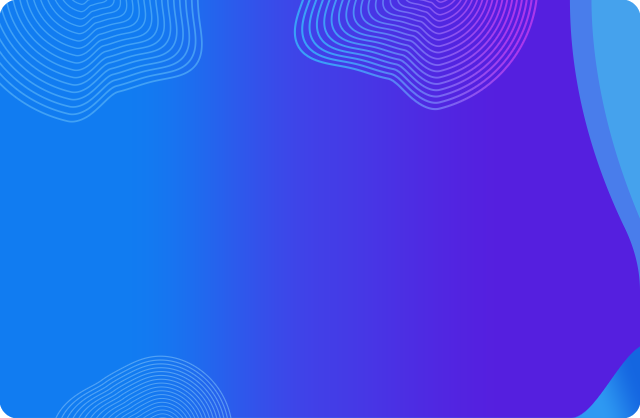
This background is drawn by a Shadertoy shader. Its source:

```glsl
// A rounded card with an azure-to-violet gradient, three fans of nested
// contour lines, a two-tone curved ribbon on the right and a wave in the corner.
// The contours are scaled copies of one polar outline, each drawn by distance.

const float ASPECT = 1.53;
const vec3 AZURE = vec3(0.067, 0.485, 0.945);
const vec3 INDIGO = vec3(0.25, 0.26, 0.91);
const vec3 VIOLET = vec3(0.335, 0.12, 0.875);
const vec3 SKY = vec3(0.27, 0.635, 0.93);
const vec3 PERIWINKLE = vec3(0.285, 0.49, 0.92);

// Coverage of the region where d is negative, softened over one pixel.
float fill(float d, float pixel) {
    return clamp(0.5 - d / pixel, 0.0, 1.0);
}

// Polar outline: base (radius, slope), lobe (height, angle, width)
// and shoulder (height, start angle, end angle).
float outline(float angle, vec2 base, vec3 lobe, vec3 shoulder) {
    float t = (angle - lobe.y) / lobe.z;
    return base.x + base.y * min(angle, 1.66) + lobe.x * exp(-t * t)
         + shoulder.x * smoothstep(shoulder.y, shoulder.z, angle);
}

// Nested outlines shrinking from centre towards focus.
float contours(vec2 p, vec2 centre, vec2 focus, vec2 flip, vec2 base, vec3 lobe,
               vec3 shoulder, float spacing, float halfWidth, float pixel) {
    float ink = 0.0;
    for (int i = 0; i < 18; i++) {
        float size = 1.0 - float(i) * spacing;
        vec2 q = (p - mix(focus, centre, size)) * flip;
        float angle = atan(q.y, q.x);
        float radius = outline(angle, base, lobe, shoulder);
        float slope = (outline(angle + 0.01, base, lobe, shoulder) - radius) / (0.01 * radius);
        float d = abs(length(q) - size * radius) / sqrt(1.0 + slope * slope);
        float thin = halfWidth * mix(0.65, 1.0, size);
        ink = max(ink, fill(d - thin, pixel));
    }
    return ink;
}

vec3 backdrop(float x) {
    vec3 colour = mix(AZURE, INDIGO, smoothstep(0.30, 0.777, x));
    return mix(colour, VIOLET, smoothstep(0.657, 1.235, x));
}

// Left edge of the outer ribbon: a parabola easing into the card side.
float ribbonEdge(float depth) {
    float upper = 1.3625 + 0.1275 * pow(depth / 0.538, 2.0);
    float tail = max(0.697 - depth, 0.0) / 0.159;
    float lower = 1.53 - 0.04 * tail * tail + max(depth - 0.697, 0.0);
    return depth < 0.538 ? upper : lower;
}

float roundedBox(vec2 p, vec2 halfSize, float radius) {
    vec2 q = abs(p) - halfSize + radius;
    return length(max(q, 0.0)) + min(max(q.x, q.y), 0.0) - radius;
}

void mainImage(out vec4 fragColor, in vec2 fragCoord) {
    vec2 p = fragCoord / iResolution.xy * vec2(ASPECT, 1.0);
    float pixel = 1.0 / iResolution.y;
    vec3 colour = backdrop(p.x);

    // Contour fans: top left, top centre, bottom left
    float leftFan = contours(p, vec2(0.239, 1.04), vec2(0.2, 1.04), vec2(1.0, -1.0),
        vec2(0.231, 0.0228), vec3(0.054, 0.70, 0.30), vec3(0.07, 1.40, 1.80),
        0.053, 0.0021, pixel);
    colour = mix(colour, vec3(0.34, 0.70, 0.97), 0.68 * leftFan);

    float centreFan = contours(p, vec2(0.976, 1.04), vec2(1.056, 1.04), vec2(-1.0),
        vec2(0.233, 0.0), vec3(0.070, 0.524, 0.34), vec3(0.076, 1.36, 1.815),
        0.05, 0.0025, pixel);
    float warmth = smoothstep(0.72, 1.28, p.x + 0.35 * (p.y - 0.9));
    vec3 fanColour = mix(vec3(0.22, 0.72, 0.99), vec3(0.75, 0.24, 0.94), warmth);
    colour = mix(colour, fanColour, 0.8 * centreFan);

    float lowerFan = contours(p, vec2(0.3685, -0.036), vec2(0.39, -0.036), vec2(1.0),
        vec2(0.187, 0.0), vec3(-0.014, 2.06, 0.436), vec3(0.056, 2.356, 3.14),
        0.05, 0.0014, pixel);
    colour = mix(colour, vec3(0.48, 0.74, 0.97), 0.6 * lowerFan);

    // Ribbon on the right
    float depth = 1.0 - p.y;
    colour = mix(colour, PERIWINKLE, fill(ribbonEdge(depth) - p.x, pixel));
    float innerEdge = 1.414 + 0.1155 * pow(depth / 0.522, 1.9);
    colour = mix(colour, SKY, fill(innerEdge - p.x, pixel));

    // Corner wave
    float crest = 0.179 * smoothstep(1.3645, 1.554, p.x);
    float shade = smoothstep(1.44, 1.56, p.x + 0.35 * p.y);
    vec3 wave = mix(vec3(0.18, 0.60, 0.95), vec3(0.08, 0.40, 0.88), shade);
    colour = mix(colour, wave, fill((p.y - crest) / 1.5, pixel));

    // White outside the rounded card
    vec2 halfSize = 0.5 * vec2(ASPECT, 1.0);
    float card = fill(roundedBox(p - halfSize, halfSize + 0.5 * pixel, 0.044), pixel);
    fragColor = vec4(mix(vec3(1.0), colour, card), 1.0);
}
```
